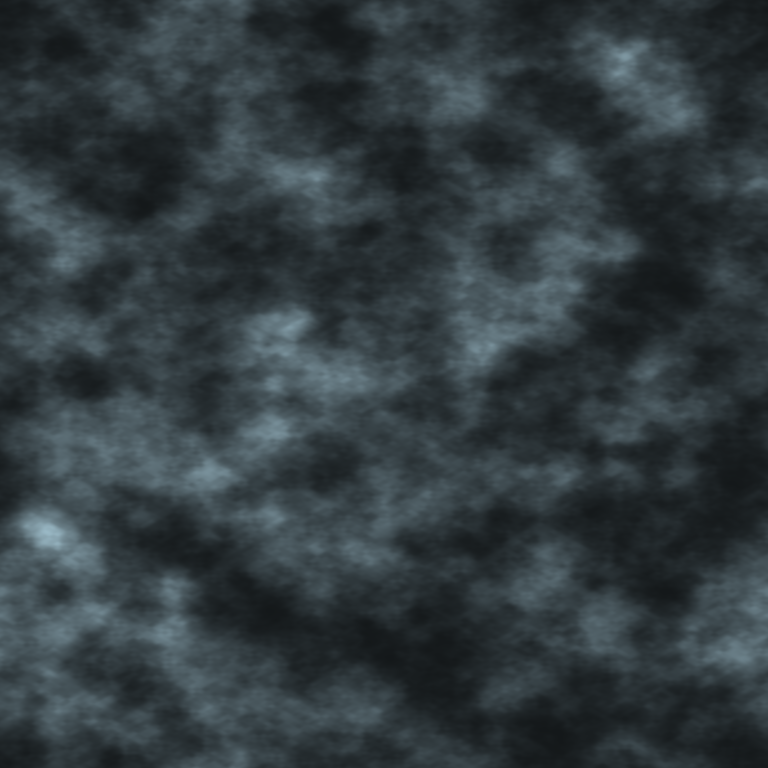
Give the GLSL for this texture, as a Shadertoy shader.

```glsl
// Dark slate-blue smoky clouds: seamless fractal noise on a diagonal lattice.

const int   OCTAVES        = 5;
const vec2  BASE_COUNT     = vec2(7.0, 8.0);    // diamonds across and up the tile
const vec2  COUNT_GROWTH   = vec2(1.87, 2.1);   // finer layers get flatter
const float GAIN           = 0.58;              // amplitude ratio between layers
const float MEAN_LEVEL     = 0.26;
const float CONTRAST       = 0.174;
const float HIGHLIGHT_SKEW = 0.05;              // stretches highlights, lifts blacks
const float NOISE_VARIANCE = 0.27;
const float BLACK_SOFTNESS = 0.04;
const vec3  SLATE_TINT     = vec3(0.78, 0.935, 1.0);

// Integer hash of a lattice point, in -1..1
float hash(ivec2 cell, int seed) {
    uint h = uint(cell.x) * 1597334677u ^ uint(cell.y) * 3812015801u;
    h ^= uint(seed + 5) * 2654435769u;
    h = (h ^ (h >> 16)) * 2146121005u;
    h = (h ^ (h >> 15)) * 2221713035u;
    h ^= h >> 16;
    return float(h >> 8) / 8388607.5 - 1.0;
}

// Value of a diagonal lattice point, wrapped to the tile
float latticeValue(vec2 corner, vec2 count, int seed) {
    vec2 wrapped = mod(vec2(corner.x - corner.y, corner.x + corner.y) + 0.5, 2.0 * count);
    return hash(ivec2(floor(wrapped)), seed);
}

// Smooth value noise with count diamonds per tile on each axis
float diamondNoise(vec2 uv, vec2 count, int seed) {
    vec2 q = uv * count;
    vec2 p = vec2(q.x + q.y, q.y - q.x);
    vec2 corner = floor(p);
    vec2 f = p - corner;
    f = f * f * f * (f * (f * 6.0 - 15.0) + 10.0);
    float a = latticeValue(corner, count, seed);
    float b = latticeValue(corner + vec2(1.0, 0.0), count, seed);
    float c = latticeValue(corner + vec2(0.0, 1.0), count, seed);
    float d = latticeValue(corner + vec2(1.0, 1.0), count, seed);
    return mix(mix(a, b, f.x), mix(c, d, f.x), f.y);
}

// Sum of layers, each with a whole number of repeats
float clouds(vec2 uv) {
    float sum = 0.0;
    float amplitude = 1.0;
    vec2 count = BASE_COUNT;
    for (int i = 0; i < OCTAVES; i++) {
        sum += amplitude * diamondNoise(uv, floor(count + 0.5), i);
        count *= COUNT_GROWTH;
        amplitude *= GAIN;
    }
    return sum;
}

void mainImage(out vec4 fragColor, in vec2 fragCoord) {
    vec2 uv = fragCoord / iResolution.xy;
    float n = clouds(uv);
    float level = MEAN_LEVEL + CONTRAST * n + HIGHLIGHT_SKEW * (n * n - NOISE_VARIANCE);

    // Soft floor keeps the darkest patches from clipping
    level = 0.5 * (level + sqrt(level * level + BLACK_SOFTNESS * BLACK_SOFTNESS));

    fragColor = vec4(SLATE_TINT * level, 1.0);
}
```
